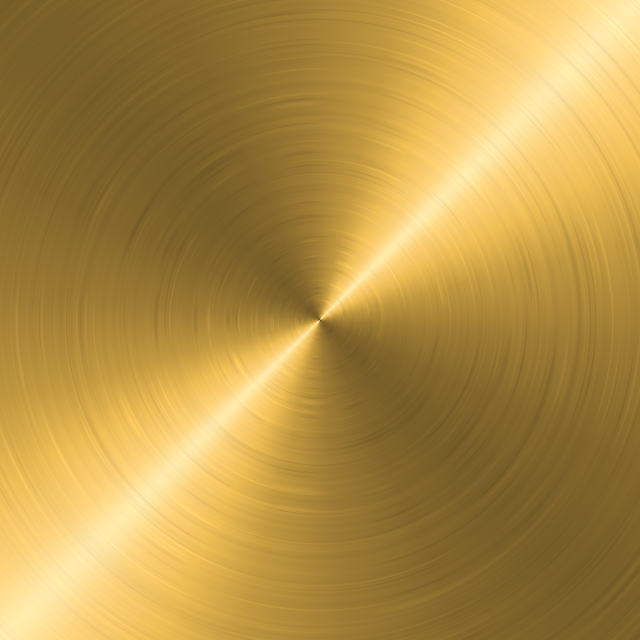
Give the GLSL for this texture, as a Shadertoy shader.

```glsl
// Circular brushed gold: a conical sheen with a bright diagonal streak and
// dark opposite sectors, coloured by a ramp over the angle from the streak.
// Fine concentric grooves come from layered polar value noise.

#define STREAK_ANGLE 0.785398
#define GROOVE_DEPTH 0.17
#define GROOVE_SHIFT 1.6
#define BASE_FREQ 42.0
#define OCTAVES 4
#define ARC_CELLS 9.0
#define SCRATCH_FREQ 260.0
#define SCRATCH_DEPTH 0.07

const float PI = 3.14159265;

float hash(vec2 p) {
    vec3 q = fract(vec3(p.xyx) * 0.1031);
    q += dot(q, q.yzx + 33.33);
    return fract((q.x + q.y) * q.z);
}

// Value noise over radius (x) and angle in turns (y), seamless in angle
float polarNoise(float radius, float turn, float cells) {
    vec2 p = vec2(radius, turn * cells);
    vec2 i = floor(p);
    vec2 f = p - i;
    f = f * f * (3.0 - 2.0 * f);
    float y0 = mod(i.y, cells);
    float y1 = mod(i.y + 1.0, cells);
    float a = mix(hash(vec2(i.x, y0)), hash(vec2(i.x + 1.0, y0)), f.x);
    float b = mix(hash(vec2(i.x, y1)), hash(vec2(i.x + 1.0, y1)), f.x);
    return mix(a, b, f.y);
}

// Signed groove height; octaves fade out once finer than a pixel
float grooves(float r, float turn, float pixel) {
    float sum = 0.0;
    float freq = BASE_FREQ;
    float amp = 0.20;
    for (int k = 0; k < OCTAVES; k++) {
        float seed = float(k) * 57.0;
        float fullRing = hash(vec2(floor(r * freq) + seed, 3.0));
        float nextRing = hash(vec2(floor(r * freq) + seed + 1.0, 3.0));
        float ring = mix(fullRing, nextRing, smoothstep(0.0, 1.0, fract(r * freq)));
        float arc = polarNoise(r * freq + seed + 200.0, turn, ARC_CELLS);
        float visible = 1.0 - smoothstep(0.6, 1.6, freq * pixel);
        sum += amp * visible * (mix(ring, arc, 0.45) - 0.5);
        freq *= 2.05;
        amp *= 1.2;
    }
    return sum;
}

// Gold colour by angle in degrees from the streak
vec3 goldRamp(float d) {
    vec3 c = mix(vec3(1.00, 0.92, 0.68), vec3(0.99, 0.82, 0.47), smoothstep(-1.0, 8.5, d));
    c = mix(c, vec3(0.93, 0.74, 0.33), clamp((d - 7.0) / 11.0, 0.0, 1.0));
    c = mix(c, vec3(0.76, 0.60, 0.25), clamp((d - 18.0) / 13.0, 0.0, 1.0));
    c = mix(c, vec3(0.62, 0.485, 0.205), clamp((d - 31.0) / 18.0, 0.0, 1.0));
    c = mix(c, vec3(0.51, 0.40, 0.168), clamp((d - 49.0) / 21.0, 0.0, 1.0));
    return mix(c, vec3(0.47, 0.37, 0.155), smoothstep(68.0, 90.0, d));
}

void mainImage(out vec4 fragColor, in vec2 fragCoord) {
    float side = min(iResolution.x, iResolution.y);
    float pixel = 1.0 / side;
    vec2 p = (fragCoord - 0.5 * iResolution.xy) / side;
    float r = length(p);
    float turn = atan(p.y, p.x + 1e-6) / (2.0 * PI) + 0.5;

    // Folded angle: 0 on the streak, 90 across it
    vec2 axis = vec2(cos(STREAK_ANGLE), sin(STREAK_ANGLE));
    float along = abs(dot(p, axis));
    float across = abs(dot(p, vec2(-axis.y, axis.x)));
    float degreesOff = degrees(atan(across, along + 1e-6));

    // Grooves nudge the reflected angle and the brightness
    float groove = grooves(r, turn, pixel);
    vec3 color = goldRamp(max(degreesOff + groove * GROOVE_SHIFT, 0.0));
    float midtone = mix(0.55, 1.0, smoothstep(2.0, 25.0, degreesOff));
    color *= 1.0 + GROOVE_DEPTH * midtone * groove;

    // Sparse bright and dark scratches along arcs
    float scratch = polarNoise(r * SCRATCH_FREQ + 900.0, turn, ARC_CELLS + 4.0);
    float scratchFade = 1.0 - smoothstep(0.7, 1.6, SCRATCH_FREQ * pixel);
    float marks = smoothstep(0.76, 0.98, scratch) - smoothstep(0.24, 0.02, scratch);
    color *= 1.0 + SCRATCH_DEPTH * midtone * scratchFade * marks;

    // Soft dark pinpoint at the hub
    color *= mix(0.75, 1.0, smoothstep(0.0, 0.004, r));
    fragColor = vec4(clamp(color, 0.0, 1.0), 1.0);
}
```
